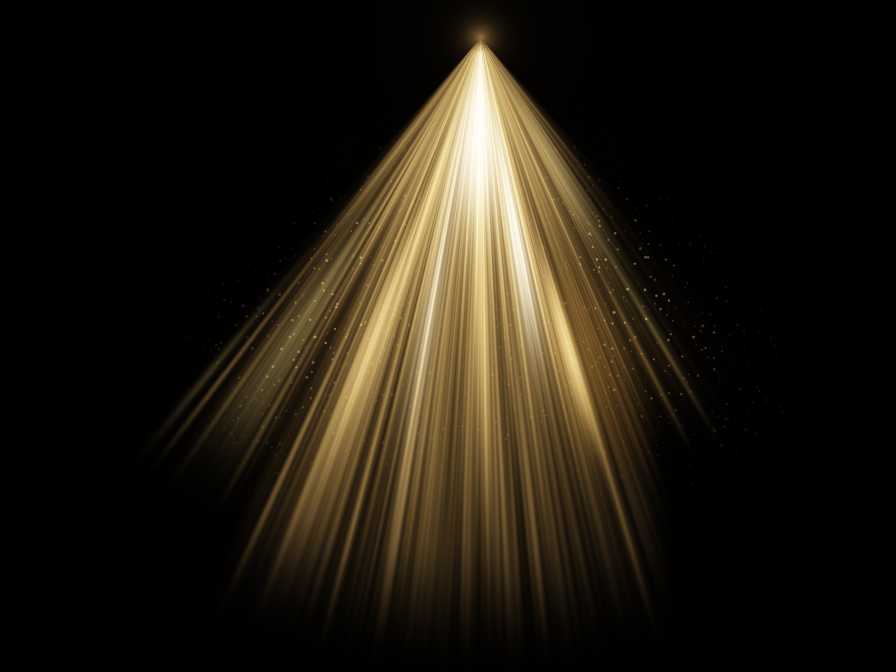
Reproduce this background procedurally as a WebGL 1 fragment shader.

```glsl
precision highp float;

uniform vec2 u_resolution;

// Lengths are in canvas heights, angles in radians from straight down.
const vec2 APEX = vec2(0.0486, 0.944);
const float LEFT_EDGE = -0.74;
const float RIGHT_EDGE = 0.76;
const float CONE_CENTRE = -0.04;
const float CONE_REACH = 0.5;
const float CONE_POWER = 2.3;

const vec3 GOLD = vec3(1.0, 0.72, 0.35);
const vec3 OLIVE = vec3(1.0, 0.84, 0.45);
const vec3 AMBER = vec3(1.0, 0.58, 0.16);
const vec3 WHITE = vec3(1.0, 0.93, 0.75);

// Beams: angle, angular width, distance from apex, length.
const vec4 CORE = vec4(-0.03, 0.16, 0.13, 0.11);
const vec4 WHITE_BEAM = vec4(0.175, 0.03, 0.29, 0.13);
const vec4 PALE_BEAM = vec4(-0.18, 0.028, 0.36, 0.17);
const vec4 LEFT_GOLD = vec4(-0.343, 0.032, 0.46, 0.16);
const vec4 LEFT_TAIL = vec4(-0.34, 0.04, 0.66, 0.18);
const vec4 RIGHT_GOLD = vec4(0.274, 0.021, 0.47, 0.11);
const vec4 RIGHT_HALO = vec4(0.32, 0.1, 0.49, 0.13);
const vec4 LEFT_OLIVE = vec4(-0.558, 0.034, 0.50, 0.19);
const vec4 LEFT_RIM = vec4(-0.681, 0.009, 0.65, 0.20);
const vec4 RIGHT_OLIVE = vec4(0.53, 0.045, 0.20, 0.13);
const vec4 RIGHT_RIM = vec4(0.537, 0.014, 0.45, 0.18);

const int RAY_COUNT = 18;
const float RAY_WIDTH = 0.006;
const float DUST_CELL = 0.017;
const float DUST_RADIUS = 0.0021;

float hash(vec2 p) {
  vec3 q = fract(vec3(p.xyx) * 0.1031);
  q += dot(q, q.yzx + 33.33);
  return fract((q.x + q.y) * q.z);
}

float corner(vec2 cell, vec2 offset) {
  float turn = 6.2832 * hash(cell);
  return dot(vec2(cos(turn), sin(turn)), offset);
}

float gradientNoise(vec2 p) {
  vec2 i = floor(p);
  vec2 f = fract(p);
  vec2 u = f * f * f * (f * (f * 6.0 - 15.0) + 10.0);
  vec2 e = vec2(1.0, 0.0);
  float low = mix(corner(i, f), corner(i + e.xy, f - e.xy), u.x);
  float high = mix(corner(i + e.yx, f - e.yx), corner(i + e.xx, f - e.xx), u.x);
  return mix(low, high, u.y);
}

float beam(vec2 polar, vec4 b) {
  vec2 d = (polar - b.xz) / b.yw;
  return exp(-dot(d, d));
}

// Uneven bands across the cone, finer ones fading in away from the apex.
float streaks(vec2 polar) {
  vec2 q = vec2(polar.x + 3.0, polar.y);
  float n = 0.9 * gradientNoise(q * vec2(16.0, 1.2));
  n += smoothstep(0.03, 0.2, q.y) * gradientNoise(q * vec2(48.0, 1.6) + 7.0);
  n += smoothstep(0.1, 0.35, q.y) * 0.8 * gradientNoise(q * vec2(115.0, 2.0) + 19.0);
  return exp(n);
}

float thinRays(vec2 polar) {
  float sum = 0.0;
  for (int i = 0; i < RAY_COUNT; i++) {
    float k = float(i);
    float place = (k + 0.8 * hash(vec2(k, 4.0))) / float(RAY_COUNT);
    float power = 0.12 + 0.4 * hash(vec2(k, 9.0));
    sum += power * beam(polar, vec4(mix(-0.68, 0.56, place), RAY_WIDTH, 0.62, 0.25));
  }
  return sum;
}

float dust(vec2 p, float pixel) {
  float sum = 0.0;
  for (int i = 0; i < 2; i++) {
    float layer = float(i);
    vec2 q = p / DUST_CELL + 100.0 + layer * 37.4;
    vec2 cell = floor(q);
    vec2 spot = 0.2 + 0.6 * vec2(hash(cell + 11.0), hash(cell + 53.0));
    float radius = DUST_RADIUS * mix(0.4, 1.0, hash(cell + 71.0));
    float d = length(fract(q) - spot) * DUST_CELL;
    float glow = 1.0 - smoothstep(radius - pixel, radius + pixel, d);
    sum += glow * smoothstep(0.55, 1.0, hash(cell + 29.0));
  }
  return sum;
}

void main() {
  vec2 p = (gl_FragCoord.xy - vec2(0.5 * u_resolution.x, 0.0)) / u_resolution.y;
  vec2 d = p - APEX;
  float r = length(d);
  float a = atan(d.x, -d.y);
  vec2 polar = vec2(a, r);

  // Cone outline: soft sides and a reach that shortens toward the flanks.
  float sides = smoothstep(LEFT_EDGE, LEFT_EDGE + 0.09, a)
              * (1.0 - smoothstep(RIGHT_EDGE - 0.14, RIGHT_EDGE, a));
  float reach = 0.97 - 0.13 * (1.0 - smoothstep(-0.48, -0.44, a))
              - 0.25 * smoothstep(0.3, 0.42, a);
  float outline = sides * smoothstep(0.0, 0.03, r)
                * (1.0 - smoothstep(reach - 0.22, reach, r));

  // Broad light, wide at the apex and narrower below.
  float farWidth = a > CONE_CENTRE ? 0.35 : 0.4;
  float width = mix(0.6, farWidth, smoothstep(0.0, 0.4, r));
  float body = CONE_POWER * beam(polar, vec4(CONE_CENTRE, width, 0.0, CONE_REACH));
  float bands = streaks(polar);
  vec3 light = GOLD * (body * bands + thinRays(polar));

  // Single beams.
  vec3 beams = WHITE * (3.0 * beam(polar, CORE) + 2.2 * beam(polar, WHITE_BEAM)
             + 0.7 * beam(polar, PALE_BEAM));
  beams += GOLD * (1.7 * beam(polar, LEFT_GOLD) + 0.35 * beam(polar, LEFT_TAIL)
         + 2.0 * beam(polar, RIGHT_GOLD));
  beams += AMBER * 0.25 * beam(polar, RIGHT_HALO);
  beams += OLIVE * (0.42 * beam(polar, LEFT_OLIVE) + 0.28 * beam(polar, LEFT_RIM)
         + 0.6 * beam(polar, RIGHT_OLIVE) + 0.15 * beam(polar, RIGHT_RIM));
  light += beams * mix(1.0, bands, 0.4);
  light *= outline;

  // Tip glow and dust along both flanks.
  light += GOLD * (0.8 * exp(-r / 0.014) + 0.03 * exp(-r / 0.12));
  float flank = beam(vec2(abs(a), r), vec4(0.52, 0.2, 0.42, 0.2));
  float middle = 0.3 * beam(polar, vec4(0.0, 0.4, 0.5, 0.15));
  light += OLIVE * 0.7 * (flank + middle) * dust(p, 0.7 / u_resolution.y);

  gl_FragColor = vec4(1.0 - exp(-light), 1.0);
}
```
